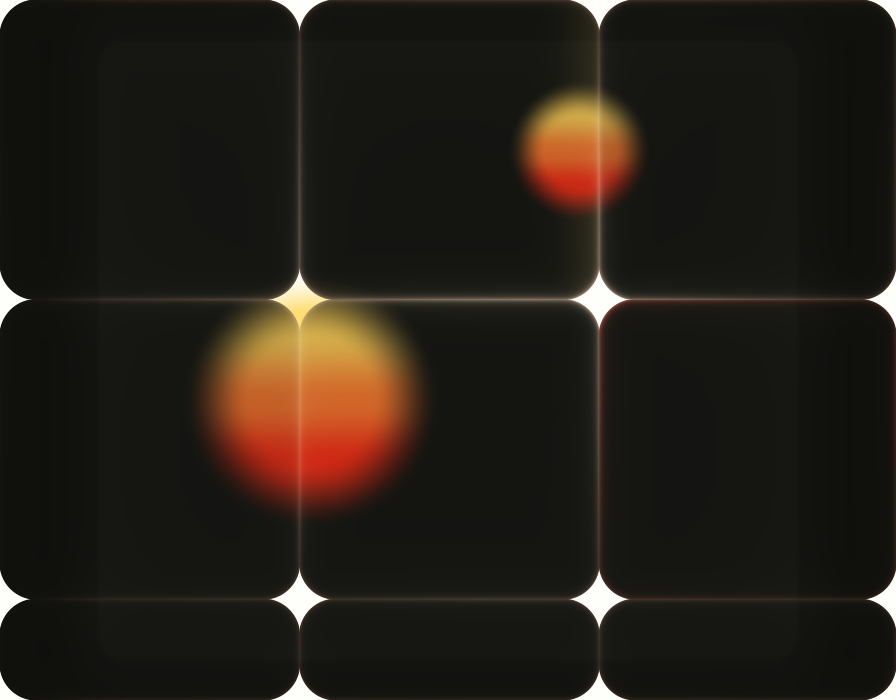
Give the GLSL for this background, as a Shadertoy shader.

```glsl
// Dark rounded glass tiles over white, with two blurred yellow-to-red orbs behind them.

const float PITCH = 0.428;   // tile size, in canvas heights
const float CORNER = 0.052;  // tile corner radius
const vec3 WHITE = vec3(0.995, 0.995, 0.98);
const vec3 GLASS = vec3(0.070, 0.072, 0.060);
const vec3 PANEL = vec3(0.020, 0.022, 0.018);
const vec3 YELLOW = vec3(0.83, 0.68, 0.29);
const vec3 ORANGE = vec3(0.82, 0.40, 0.16);
const vec3 RED = vec3(0.81, 0.16, 0.08);
const vec3 PALE_GOLD = vec3(1.0, 0.87, 0.46);

// Signed distance to a rounded box given by two corners.
float roundedBox(vec2 p, vec2 lo, vec2 hi, float radius) {
    vec2 q = abs(p - 0.5 * (lo + hi)) - 0.5 * (hi - lo) + radius;
    return length(max(q, 0.0)) + min(max(q.x, q.y), 0.0) - radius;
}

float gaussian(float x, float width) {
    return exp(-x * x / (width * width));
}

// Soft disc: colour in rgb, coverage in a.
vec4 orb(vec2 p, vec2 centre, float radius) {
    vec2 q = (p - centre) / radius;
    vec3 colour = mix(YELLOW, ORANGE, smoothstep(-0.55, 0.02, q.y));
    colour = mix(colour, RED, smoothstep(0.0, 0.5, q.y));
    return vec4(colour, 1.0 - smoothstep(0.48, 1.04, length(q)));
}

// Dark glass with a faint inset panel and a soft bevel.
vec3 glass(vec2 p, vec2 size, float depth) {
    float panelDist = roundedBox(p, vec2(0.142, 0.06), vec2(size.x - 0.142, 0.942), 0.035);
    float inside = 1.0 - smoothstep(-0.004, 0.006, panelDist);
    float border = exp(-max(-panelDist, 0.0) / 0.10);
    float bevel = exp(-depth / 0.07);
    return GLASS + PANEL * (inside * (0.35 + 0.45 * border) + 0.3 * bevel)
         - 0.012 * (1.0 - inside) * smoothstep(0.0, 0.08, panelDist);
}

// Thin light caught by tile edges, strongest around the centre right.
vec3 rimLight(vec2 p, vec2 tile, float depth) {
    float redTile = step(1.5, tile.x) * step(0.5, tile.y) * step(tile.y, 1.5);
    vec3 tint = mix(vec3(0.42, 0.39, 0.34), vec3(0.42, 0.15, 0.13), redTile);
    float reach = gaussian(length((p - vec2(0.75, 0.43)) * vec2(1.0, 1.15)), 0.42);
    float line = 0.65 * exp(-depth / 0.0035) + 0.25 * exp(-depth / 0.014);
    vec3 ember = vec3(0.11, 0.055, 0.035) * exp(-depth / 0.003);
    return tint * line * reach + ember * smoothstep(0.0, 0.2, p.x);
}

void mainImage(out vec4 fragColor, in vec2 fragCoord) {
    // Coordinates in canvas heights, y running down.
    float pixel = 1.0 / iResolution.y;
    vec2 size = vec2(iResolution.x * pixel, 1.0);
    vec2 p = vec2(fragCoord.x, iResolution.y - fragCoord.y) * pixel;

    // Current tile, cut to the canvas.
    vec2 tile = floor(p / PITCH);
    vec2 lo = tile * PITCH;
    vec2 hi = min(lo + PITCH, size);
    float tileDist = roundedBox(p, lo, hi, CORNER);
    float depth = max(-tileDist, 0.0);

    vec4 bigOrb = orb(p, vec2(0.445, 0.572), 0.178);
    vec4 smallOrb = orb(p, vec2(0.828, 0.216), 0.099);

    // Each tile dims the light behind it differently.
    float bigDim = tile.y < 0.5 ? 0.40 : (tile.x < 0.5 ? 0.93 : 1.0);
    float smallDim = tile.x > 1.5 ? 0.84 : 0.97;

    vec3 surface = glass(p, size, depth);
    float streak = gaussian(p.x - 0.845, 0.04) * (1.0 - smoothstep(0.40, 0.46, p.y));
    surface += vec3(0.065, 0.050, 0.022) * streak * step(tile.x, 1.5);
    surface = mix(surface, bigOrb.rgb, bigOrb.a * bigDim);
    surface = mix(surface, smallOrb.rgb, smallOrb.a * smallDim);
    vec3 rim = rimLight(p, tile, depth);
    surface += rim * (1.0 - surface);

    // White shows through at the rounded corners, tinted by the large orb.
    vec3 backdrop = mix(WHITE, PALE_GOLD, min(bigOrb.a * 1.7, 1.0));
    float gap = smoothstep(0.0, 1.2 * pixel, tileDist);
    fragColor = vec4(mix(surface, backdrop, gap), 1.0);
}
```
